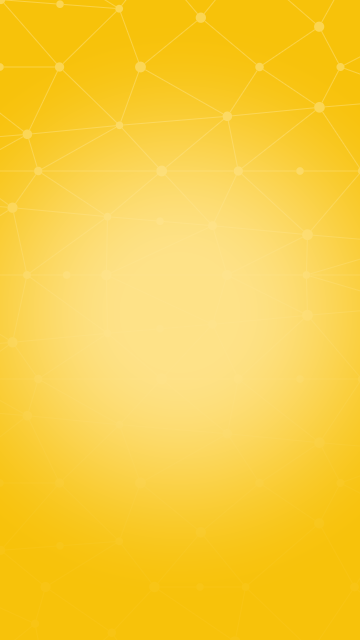
A WebGL 2 fragment shader for this background:

```glsl
#version 300 es
precision highp float;
// Golden backdrop with a soft round glow and a mirrored network of linked dots.

#define COLUMNS 3.6         // lattice columns across the canvas
#define ROW_PITCH 0.52      // row spacing, in columns
#define FIRST_ROW 0.15      // depth of row 0 below the top edge
#define FOLD_DEPTH 2.75     // the network mirrors at this depth
#define LAST_ROW 5.0        // row lying on the fold
#define GLOW_CENTER vec2(1.8, 3.125)
#define GLOW_INNER 0.5
#define GLOW_OUTER 2.92
#define LINE_HALF_WIDTH 0.005
#define LINE_ALPHA 0.42
#define DOT_ALPHA 0.5

uniform vec2 u_resolution;
out vec4 fragColor;

const vec3 GOLD = vec3(0.97, 0.76, 0.04);
const vec3 CREAM = vec3(0.995, 0.885, 0.53);
const vec3 INK = vec3(1.0, 0.91, 0.60);

float segmentDistance(vec2 p, vec2 a, vec2 b) {
    vec2 pa = p - a, ba = b - a;
    return length(pa - ba * clamp(dot(pa, ba) / dot(ba, ba), 0.0, 1.0));
}

bool isOddRow(float row) {
    return mod(row + 0.5, 2.0) > 1.0;
}

// Staggered lattice point, swayed by a few waves
vec2 nodePosition(float col, float row) {
    float swell = cos(1.5708 * row);
    float stagger = 0.167 - 0.067 * swell;
    if (isOddRow(row) && row < LAST_ROW) stagger += 0.333;
    float sway = 0.117 * sin(1.85 * row - 0.9) * cos(3.14159 * col);
    float tilt = 0.09 * swell * (col - 1.7);
    return vec2(col + stagger + sway, FIRST_ROW + ROW_PITCH * row + tilt);
}

float dotRadius(float col, float row) {
    return 0.046 + 0.008 * sin(1.8 * col + 2.9 * row + 3.4);
}

// Distances to the nearest link (x) and dot (y)
vec2 networkDistance(vec2 p) {
    vec2 nearest = vec2(10.0);
    float col0 = floor(p.x);
    float row0 = floor((p.y - FIRST_ROW) / ROW_PITCH);
    for (int j = -2; j <= 1; j++) {
        for (int i = -2; i <= 1; i++) {
            float col = col0 + float(i), row = row0 + float(j);
            if (row > LAST_ROW + 0.5) continue;
            vec2 node = nodePosition(col, row);
            vec2 beside = nodePosition(col + 1.0, row);
            bool hasMidDot = mod(col + row + 0.5, 5.0) < 1.0;

            nearest.y = min(nearest.y, length(p - node) - dotRadius(col, row));
            if (hasMidDot) {
                vec2 middle = 0.5 * (node + beside);
                nearest.y = min(nearest.y, length(p - middle) - 0.038);
            }
            if (hasMidDot || row > 1.5) {
                nearest.x = min(nearest.x, segmentDistance(p, node, beside));
            }
            // Two links down to the next row
            if (row < LAST_ROW - 0.5) {
                float side = isOddRow(row) ? 1.0 : -1.0;
                vec2 below = nodePosition(col, row + 1.0);
                vec2 diagonal = nodePosition(col + side, row + 1.0);
                nearest.x = min(nearest.x, segmentDistance(p, node, below));
                nearest.x = min(nearest.x, segmentDistance(p, node, diagonal));
            }
        }
    }
    return nearest;
}

void main() {
    // Column units, with y measured down from the top edge
    float pixel = COLUMNS / u_resolution.x;
    vec2 p = vec2(gl_FragCoord.x, u_resolution.y - gl_FragCoord.y) * pixel;

    // Round glow
    float glow = 1.0 - smoothstep(GLOW_INNER, GLOW_OUTER, length(p - GLOW_CENTER));
    vec3 color = mix(GOLD, CREAM, glow);

    // Mirrored network, fading towards the bottom
    vec2 folded = vec2(p.x, FOLD_DEPTH - abs(p.y - FOLD_DEPTH));
    vec2 dist = networkDistance(folded);
    float fade = mix(1.0, 0.14, smoothstep(0.5, 5.0, p.y));
    float line = clamp((LINE_HALF_WIDTH - dist.x) / pixel + 0.5, 0.0, 1.0);
    float spot = clamp(0.5 - dist.y / pixel, 0.0, 1.0);
    float ink = max(line * LINE_ALPHA, spot * DOT_ALPHA) * fade;

    fragColor = vec4(mix(color, INK, ink), 1.0);
}
```
